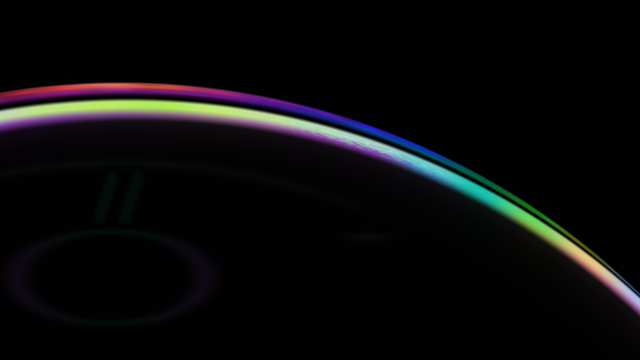
Write a Shadertoy shader that draws this background.

```glsl
// Iridescent rim of a dark soap bubble with faint reflections inside.

// Lengths are in canvas heights.
const vec2  CENTRE = vec2(0.336, -1.295);
const float RADIUS = 2.067;
const float GAP_DEPTH = 0.048;      // depth of the main band at the left
const float GAP_TAPER = 0.040;      // loss of that depth toward the right
const float BAND_LEFT = 0.065;      // width of the main band
const float BAND_RIGHT = 0.040;
const float HAZE_FALLOFF = 0.045;
const float HAZE_LEVEL = 0.24;
const float FLECK_LEVEL = 0.35;
const vec3  BACKDROP = vec3(0.003);
const vec2  RING_CENTRE = vec2(0.308, 0.229);
const vec2  RING_SIZE = vec2(0.280, 0.136);
const vec3  RING_TEAL = vec3(0.010, 0.045, 0.040);
const vec3  RING_PLUM = vec3(0.060, 0.025, 0.075);

// Interference colours, evenly spaced from left to right.
const int STOPS = 13;
const vec3 FILM_OUTER[STOPS] = vec3[STOPS](
    vec3(.55,.10,.20), vec3(.78,.22,.22), vec3(.80,.36,.32), vec3(.75,.28,.20),
    vec3(.60,.15,.40), vec3(.42,.10,.55), vec3(.30,.08,.62), vec3(.13,.10,.75),
    vec3(.04,.16,.70), vec3(.02,.40,.28), vec3(.10,.55,.10), vec3(.30,.45,.12),
    vec3(.10,.25,.60));
const vec3 FILM_INNER[STOPS] = vec3[STOPS](
    vec3(.36,.08,.36), vec3(.48,.10,.48), vec3(.50,.12,.52), vec3(.46,.10,.52),
    vec3(.40,.08,.50), vec3(.25,.08,.52), vec3(.10,.14,.52), vec3(.02,.28,.55),
    vec3(.00,.34,.45), vec3(.00,.36,.22), vec3(.10,.42,.08), vec3(.40,.35,.10),
    vec3(.25,.40,.65));
const vec3 BAND_OUTER[STOPS] = vec3[STOPS](
    vec3(.76,.85,.68), vec3(.74,.90,.50), vec3(.72,.92,.40), vec3(.68,.92,.34),
    vec3(.76,.92,.46), vec3(.76,.88,.60), vec3(.70,.86,.72), vec3(.64,.82,.78),
    vec3(.42,.80,.82), vec3(.08,.76,.68), vec3(.42,.84,.38), vec3(.90,.78,.50),
    vec3(.68,.72,.90));
const vec3 BAND_INNER[STOPS] = vec3[STOPS](
    vec3(.50,.22,.66), vec3(.50,.26,.64), vec3(.52,.32,.60), vec3(.54,.36,.56),
    vec3(.58,.42,.56), vec3(.60,.36,.64), vec3(.56,.24,.68), vec3(.50,.22,.70),
    vec3(.22,.48,.68), vec3(.06,.60,.54), vec3(.50,.62,.22), vec3(.78,.46,.46),
    vec3(.62,.36,.64));

vec3 ramp(vec3 stops[STOPS], float t) {
    float s = clamp(t, 0.0, 1.0) * float(STOPS - 1);
    int i = min(int(s), STOPS - 2);
    return mix(stops[i], stops[i + 1], smoothstep(0.0, 1.0, s - float(i)));
}

float hash(vec2 p) {
    vec3 q = fract(p.xyx * 0.1031);
    q += dot(q, q.yzx + 33.33);
    return fract((q.x + q.y) * q.z);
}

float noise(vec2 p) {
    vec2 i = floor(p), f = fract(p);
    f = f * f * (3.0 - 2.0 * f);
    return mix(mix(hash(i), hash(i + vec2(1, 0)), f.x),
               mix(hash(i + vec2(0, 1)), hash(i + vec2(1, 1)), f.x), f.y);
}

float segmentDistance(vec2 p, vec2 a, vec2 b) {
    vec2 ab = b - a;
    return length(p - a - ab * clamp(dot(p - a, ab) / dot(ab, ab), 0.0, 1.0));
}

float bell(float x, float width) { return exp(-x * x / (width * width)); }

// Dim ring, streaks and arc seen through the film.
vec3 reflections(vec2 p, float depth) {
    vec2 q = (p - RING_CENTRE) / RING_SIZE;
    float side = q.x * q.x / max(dot(q, q), 0.001);
    float ring = bell(length(q) - 0.94, mix(0.07, 0.13, side));
    vec3 glow = ring * mix(RING_TEAL, RING_PLUM, side);
    for (int i = 0; i < 2; i++) {
        vec2 top = vec2(0.312 + 0.070 * float(i), 0.505);
        float d = segmentDistance(p, top, top - vec2(0.035, 0.110));
        glow += RING_TEAL * (1.0 - smoothstep(0.004, 0.028, d));
    }
    glow += vec3(.012, .030, .018) * bell(depth - 0.225, 0.013)
          * (1.0 - smoothstep(0.7, 1.2, p.x));
    vec2 smudge = (p - vec2(1.02, 0.342)) / vec2(0.06, 0.012);
    return glow + 0.035 * exp(-dot(smudge, smudge));
}

void mainImage(out vec4 fragColor, in vec2 fragCoord) {
    vec2 p = fragCoord / iResolution.y;
    float t = fragCoord.x / iResolution.x;
    vec2 fromCentre = p - CENTRE;
    float depth = RADIUS - length(fromCentre);
    float arc = atan(fromCentre.x, fromCentre.y) * RADIUS;
    float soft = max(0.006, 1.5 / iResolution.y);
    float inside = smoothstep(-0.3 * soft, soft, depth);

    // Thin outer film, ending in a dark gap.
    float start = GAP_DEPTH - GAP_TAPER * t * t;
    float f = depth / start;
    float film = inside * (1.0 - smoothstep(0.48, 0.88, f));
    film *= 0.85 + 0.3 * noise(vec2(arc * 14.0, depth * 160.0));
    vec3 color = BACKDROP + film * mix(ramp(FILM_OUTER, t), ramp(FILM_INNER, t),
                                       smoothstep(0.20, 0.55, f));

    // Bright main band with small slanted flecks.
    float v = (depth - start) / mix(BAND_LEFT, BAND_RIGHT, t);
    vec3 inner = ramp(BAND_INNER, t);
    float fleck = noise(vec2(arc * 70.0 + depth * 60.0, depth * 260.0 - arc * 25.0)) - 0.5;
    float flecked = bell(t - 0.59, 0.13) * smoothstep(0.1, 0.5, v);
    float band = smoothstep(-0.06, 0.16, v) * (1.0 - smoothstep(0.58, 1.08, v));
    float blend = smoothstep(0.34, 0.76, v + 0.35 * fleck * flecked);
    color += band * mix(ramp(BAND_OUTER, t), inner, blend)
           * (1.0 + FLECK_LEVEL * fleck * flecked);

    // Haze fading toward the middle of the bubble.
    float haze = smoothstep(0.45, 1.0, v) * exp(-max(depth - start - 0.04, 0.0) / HAZE_FALLOFF);
    vec3 hazeColor = mix(inner, vec3(0.40, 0.30, 0.34), smoothstep(0.26, 0.34, t) * 0.6);
    color += HAZE_LEVEL * haze * hazeColor * mix(1.0, 0.6, t);

    color += inside * reflections(p, depth);
    fragColor = vec4(clamp(color, 0.0, 1.0), 1.0);
}
```
